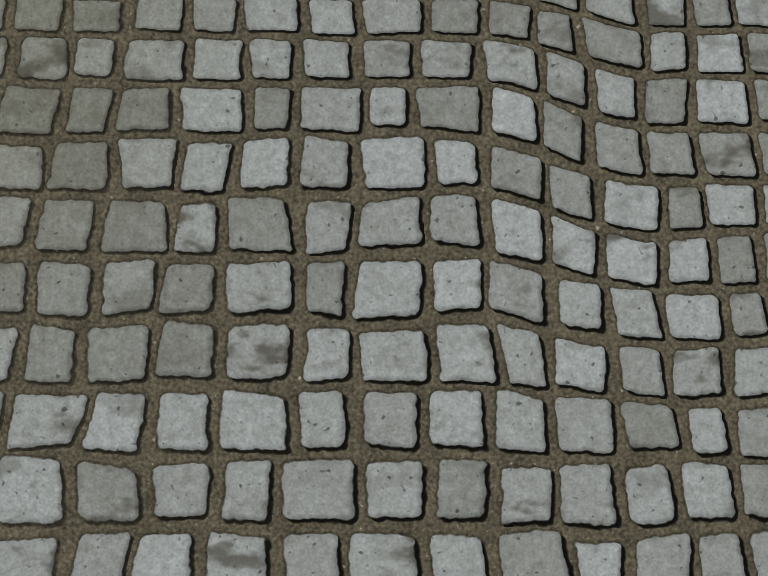
Give the GLSL for this texture, as a WebGL 2 fragment shader.

```glsl
#version 300 es
precision highp float;
uniform vec2 u_resolution;
out vec4 fragColor;

const vec3 STONE_DARK = vec3(0.47, 0.475, 0.45);
const vec3 STONE_LIGHT = vec3(0.61, 0.63, 0.625);
const vec3 STAIN = vec3(0.30, 0.29, 0.26);
const vec3 SAND = vec3(0.34, 0.32, 0.265);
const vec3 SHADOW = vec3(0.05, 0.05, 0.04);

vec2 hash2(vec2 p) {
  vec3 q = fract(vec3(p.xyx) * vec3(0.1031, 0.1030, 0.0973));
  q += dot(q, q.yzx + 33.33);
  return fract((q.xx + q.yz) * q.zy);
}

float gradientDot(vec2 cell, vec2 offset) {
  return dot(hash2(cell + 71.0) * 2.0 - 1.0, offset);
}

// Gradient noise, roughly -0.6 to 0.6
float noise(vec2 p) {
  vec2 i = floor(p), f = fract(p);
  vec2 w = f * f * f * (f * (f * 6.0 - 15.0) + 10.0);
  vec2 e = vec2(1.0, 0.0);
  float low = mix(gradientDot(i, f), gradientDot(i + e, f - e), w.x);
  float high = mix(gradientDot(i + e.yx, f - e.yx), gradientDot(i + 1.0, f - 1.0), w.x);
  return mix(low, high, w.y);
}

float fbm(vec2 p) {
  float sum = 0.0, gain = 1.0;
  for (int k = 0; k < 4; k++) {
    sum += gain * noise(p);
    p = mat2(1.6, 1.2, -1.2, 1.6) * p + 5.3;
    gain *= 0.6;
  }
  return sum;
}

// Receding rows and columns, packed more closely toward the upper right
vec2 pavingGrid(vec2 s) {
  float d = s.x - 0.51;
  float column = d * mix(10.2, 13.2, s.y) + 3.0 * d * max(d, 0.0) + 20.5;
  float row = 7.6 * s.y + 1.3 * s.y * s.y + 0.6 * pow(s.y, 8.0) + 0.36;
  row += smoothstep(0.62, 0.85, s.x) * smoothstep(0.1, 0.8, s.y) * 0.85;
  return vec2(column, row) + 0.16 * vec2(noise(s * 7.0), noise(s * 6.0 + 20.0));
}

float columnEdge(float column, float row) {
  return column + 0.26 * (hash2(vec2(column, row) + 3.0).x - 0.5);
}

// Rounded, tilted and tapered block
float blockDistance(vec2 q, vec2 halfSize, vec2 id) {
  vec2 skew = (hash2(id + 17.0) - 0.5) * 0.17;
  vec2 taper = (hash2(id + 29.0) - 0.5) * 0.22;
  q += skew * q.yx;
  q *= 1.0 + taper * q.yx;
  float radius = mix(0.05, 0.12, hash2(id + 41.0).x);
  vec2 e = abs(q) - halfSize + radius;
  return length(max(e, 0.0)) + min(max(e.x, e.y), 0.0) - radius;
}

vec3 sandColor(vec2 p) {
  float grit = noise(p * 130.0) + 0.7 * noise(p * 210.0 + 9.0);
  vec3 color = SAND * (1.0 + 0.42 * grit + 0.22 * fbm(p * 18.0));
  return color + 0.2 * smoothstep(0.38, 0.6, noise(p * 95.0 + 40.0));
}

vec3 stoneColor(vec2 p, vec2 s, vec2 id) {
  vec2 tone = hash2(id + 53.0);
  float mottle = fbm(p * 28.0 + id * 3.7);
  vec3 color = mix(STONE_DARK, STONE_LIGHT, clamp(0.15 + 0.8 * tone.x + 0.3 * mottle, 0.0, 1.2));
  color *= 1.0 + 0.13 * fbm(p * 75.0) + 0.12 * noise(p * 190.0);
  // Weathered patches, strongest on a few stones
  float patchMask = smoothstep(0.05, 0.55, fbm(p * vec2(9.0, 15.0) + id * 1.9));
  color = mix(color, STAIN, patchMask * mix(0.1, 0.8, tone.y * tone.y));
  color *= 1.0 - 0.35 * smoothstep(0.34, 0.55, noise(p * 85.0 + 13.0));
  // Older, warmer stones toward the upper left
  float age = (1.0 - smoothstep(0.0, 0.45, s.x)) * smoothstep(0.1, 1.0, s.y);
  return color * mix(vec3(1.0), vec3(0.87, 0.86, 0.81), age);
}

void main() {
  vec2 s = gl_FragCoord.xy / u_resolution;
  vec2 p = gl_FragCoord.xy / u_resolution.y;
  vec2 grid = pavingGrid(s);

  // Find the stone between uneven column edges
  vec2 id = floor(grid);
  if (grid.x < columnEdge(id.x, id.y)) id.x -= 1.0;
  else if (grid.x >= columnEdge(id.x + 1.0, id.y)) id.x += 1.0;
  float left = columnEdge(id.x, id.y), right = columnEdge(id.x + 1.0, id.y);
  vec2 shift = (hash2(id) - 0.5) * 0.07;
  vec2 q = grid - vec2(0.5 * (left + right), id.y + 0.5) - shift;
  vec2 halfSize = vec2(0.5 * (right - left), 0.5) - 0.085 - 0.04 * hash2(id + 7.0);

  // Chipped outline and a short shadow falling down to the right
  float chips = 0.045 * noise(p * 32.0) + 0.03 * noise(p * 80.0);
  float d = blockDistance(q, halfSize, id) + chips;
  float shadowDistance = blockDistance(q - vec2(0.05, -0.045), halfSize, id) + chips;
  float pixel = 9.0 / u_resolution.y;

  vec3 color = sandColor(p);
  float depth = mix(0.4, 0.9, smoothstep(0.0, 0.5, s.x + 0.3 * noise(p * 7.0)));
  color = mix(color, SHADOW, depth * (1.0 - smoothstep(-0.01, 0.03, shadowDistance)));
  color *= 1.0 - 0.3 * (1.0 - smoothstep(0.0, 0.06, d));

  vec3 stone = stoneColor(p, s, id);
  float lit = clamp((shadowDistance - d) / 0.06, -1.0, 1.0);
  stone *= 1.0 + smoothstep(-0.09, 0.0, d) * (0.1 * lit - 0.13);
  color = mix(color, stone, 1.0 - smoothstep(-pixel, pixel, d));
  fragColor = vec4(clamp(color, 0.0, 1.0), 1.0);
}
```
